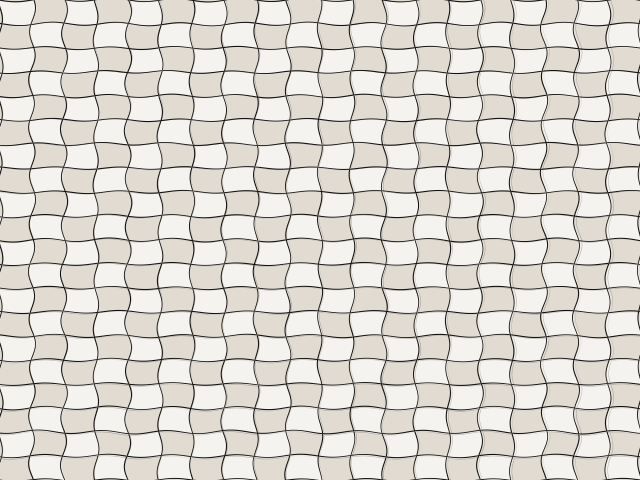
A Shadertoy shader for this pattern:

```glsl
// Hand-drawn wavy checkerboard: two tones split by sine-bent grid lines.
// Each line has a hashed phase and swing; the tint is printed slightly out of
// register, and a faint second pen stroke drifts away toward the lower right.

#define CELLS vec2(20.0, 20.0)       // repeats across and down
#define SWING vec2(0.085, 0.062)     // wave height, in cells
#define PHASE_JITTER 1.1             // variation of phase between lines
#define INK_WIDTH 0.0020             // stroke width, in canvas heights
#define GHOST_WIDTH 0.0011
#define GHOST_OPACITY 0.32
#define GHOST_DRIFT vec2(0.09, 0.07) // drift at the far edge, in cells
#define TINT_SHIFT vec2(0.030, 0.032)
#define PAPER vec3(0.957, 0.953, 0.940)
#define TINT vec3(0.882, 0.859, 0.820)
#define INK vec3(0.07, 0.065, 0.06)

const float PI = 3.14159;

float hash(vec2 p) {
    return fract(sin(dot(p, vec2(127.1, 311.7))) * 43758.5);
}

// Signed distance, in canvas heights, to a wavy line with index k.
// "across" runs over the line and "along" follows it, both in cells.
float wavyLine(float across, float along, float k, float seed,
               float swing, float shift, vec2 cell) {
    float phase = PHASE_JITTER * (2.0 * hash(vec2(k, seed)) - 1.0) + shift;
    float height = swing * mix(0.8, 1.15, hash(vec2(k, seed + 1.0)));
    float slow = 0.2 * sin(0.9 * along + 6.3 * hash(vec2(k, seed + 2.0)));
    float bend = height * (sin(PI * along + phase) + slow);
    float slope = height * PI * cos(PI * along + phase) * cell.x / cell.y;
    return (across - k - bend) * cell.x / sqrt(1.0 + slope * slope);
}

// Distances to the nearest upright and level lines, for grid position g.
vec2 gridDistance(vec2 g, float shift, vec2 cell) {
    vec2 k = floor(g + 0.5);
    return vec2(
        wavyLine(g.x, g.y, k.x, 3.0, SWING.x, shift, cell.xy),
        wavyLine(g.y, g.x, k.y, 17.0, SWING.y, shift, cell.yx));
}

// Box-filtered coverage of a stroke, correct below one pixel in width.
float stroke(float d, float width, float pixel) {
    float outer = clamp(0.5 + (0.5 * width - d) / pixel, 0.0, 1.0);
    float inner = clamp(0.5 + (-0.5 * width - d) / pixel, 0.0, 1.0);
    return outer - inner;
}

float gridStroke(vec2 d, float width, float pixel) {
    return max(stroke(d.x, width, pixel), stroke(d.y, width, pixel));
}

// 1 on paper cells, 0 on tinted cells, with smooth borders.
float checker(vec2 g, float shift, vec2 cell, float pixel) {
    vec2 k = floor(g + 0.5);
    vec2 side = clamp(2.0 * gridDistance(g, shift, cell) / pixel, -1.0, 1.0);
    float parity = 1.0 - 2.0 * mod(k.x + k.y, 2.0);
    return 0.5 + 0.5 * parity * side.x * side.y;
}

void mainImage(out vec4 fragColor, in vec2 fragCoord) {
    float pixel = 1.0 / iResolution.y;
    vec2 uv = fragCoord / iResolution.xy;
    uv.y = 1.0 - uv.y;                       // count rows from the top
    vec2 cell = vec2(iResolution.x / iResolution.y, 1.0) / CELLS;
    vec2 g = uv * CELLS;

    // Two-tone fill, printed a little off the drawn lines
    vec3 color = mix(TINT, PAPER, checker(g - TINT_SHIFT, 0.15, cell, pixel));

    // Faint second stroke, broken up by uneven pressure
    vec2 ghost = gridDistance(g - GHOST_DRIFT * uv, 0.22, cell);
    float pressure = 0.65 + 0.35 * sin(1.7 * g.x + 2.0 * sin(0.8 * g.y));
    color = mix(color, INK,
        GHOST_OPACITY * pressure * gridStroke(ghost, GHOST_WIDTH, pixel));

    // Main ink line with gently varying weight
    float weight = INK_WIDTH * (1.0 + 0.15 * sin(2.3 * g.x + 1.9 * g.y));
    color = mix(color, INK,
        gridStroke(gridDistance(g, 0.0, cell), weight, pixel));

    fragColor = vec4(color, 1.0);
}
```
